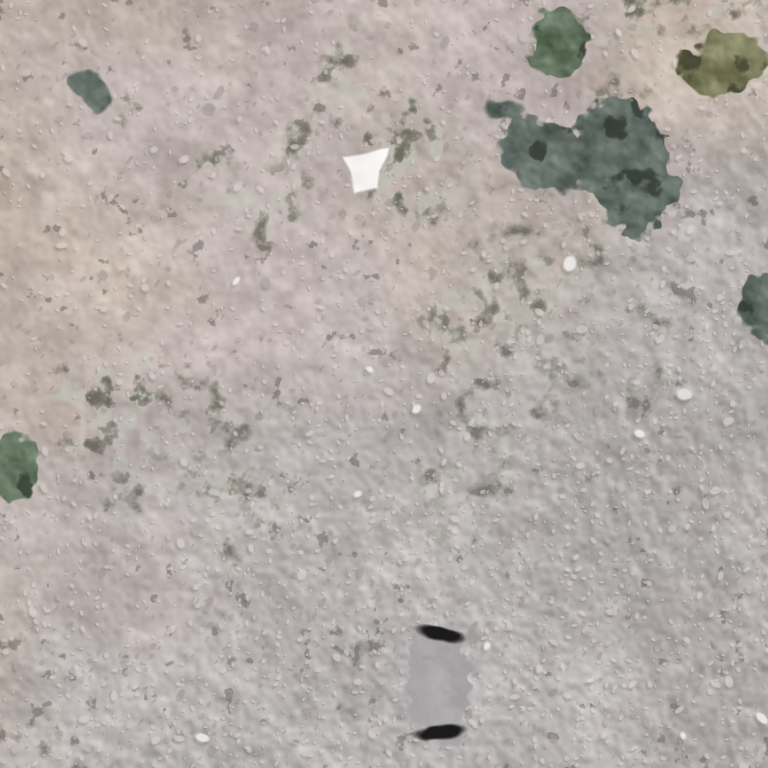
A three.js fragment shader for this texture:

```glsl
// Dry stony ground seen from above: mottled pinkish soil, embossed gravel,
// scattered pebbles and scrub specks made from hashed noise and cells,
// with a few shrubs, a white rock and a grey slab as warped distance shapes.
varying vec2 vUv;

const vec3 SOIL_PINK  = vec3(0.745, 0.700, 0.685);
const vec3 SOIL_TAN   = vec3(0.765, 0.710, 0.660);
const vec3 SOIL_GREY  = vec3(0.695, 0.685, 0.685);
const vec3 STONE_PALE = vec3(0.850, 0.820, 0.810);
const vec3 STONE_DARK = vec3(0.620, 0.585, 0.575);
const vec3 CHALK      = vec3(0.950, 0.945, 0.940);
const vec3 SHADOW     = vec3(0.360, 0.340, 0.330);
const vec3 LICHEN     = vec3(0.760, 0.775, 0.730);
const vec3 SHRUB_GREY = vec3(0.375, 0.415, 0.390);
const vec3 SHRUB_GREEN = vec3(0.390, 0.455, 0.375);
const vec3 SHRUB_OLIVE = vec3(0.490, 0.490, 0.370);
const vec3 SLAB       = vec3(0.655, 0.645, 0.650);
const vec3 BLACK      = vec3(0.110, 0.105, 0.110);
const vec2 LIGHT_STEP = vec2(0.0035, 0.0045);
const float EDGE = 0.0025;

float hash(vec2 p) {
  vec3 q = fract(p.xyx * 0.1031);
  q += dot(q, q.yzx + 33.33);
  return fract((q.x + q.y) * q.z);
}

float noise(vec2 p) {
  vec2 i = floor(p), f = fract(p);
  f = f * f * (3.0 - 2.0 * f);
  return mix(mix(hash(i), hash(i + vec2(1, 0)), f.x),
             mix(hash(i + vec2(0, 1)), hash(i + 1.0), f.x), f.y);
}

float fbm(vec2 p) {
  float sum = 0.0, amp = 0.53;
  for (int i = 0; i < 4; i++) {
    sum += amp * noise(p);
    p = mat2(1.6, 1.2, -1.2, 1.6) * p + 17.3;
    amp *= 0.5;
  }
  return sum;
}

mat2 turn(float a) { return mat2(cos(a), sin(a), -sin(a), cos(a)); }

float cover(float d) { return 1.0 - smoothstep(-EDGE, EDGE, d); }

// Height of the gravel, used for embossing
float gravel(vec2 p) { return 0.55 * noise(p * 72.0) + 0.45 * noise(p * 125.0 + 9.0); }

// Lays scattered oval stones, each with a soft shadow, over a colour
vec3 pebbles(vec3 col, vec2 p, float scale, float share, vec3 tint, float opacity) {
  vec2 g = p * scale, base = floor(g);
  float stone = 0.0, shade = 0.0, tone = 0.0;
  for (int y = -1; y <= 1; y++) for (int x = -1; x <= 1; x++) {
    vec2 cell = base + vec2(x, y);
    float size = hash(cell + 57.0), present = step(hash(cell + 91.0), share);
    vec2 centre = cell + 0.2 + 0.6 * vec2(hash(cell + 3.0), hash(cell + 29.0));
    mat2 spin = turn(6.28 * hash(cell + 71.0));
    vec2 stretch = vec2(1.0, 1.2 + 0.8 * hash(cell + 13.0));
    float radius = mix(0.22, 0.46, size * size);
    float d = length(spin * (g - centre) * stretch) - radius;
    float ds = length(spin * (g - centre + vec2(0.14, 0.20)) * stretch) - radius;
    float m = present * (1.0 - smoothstep(-0.16, 0.08, d));
    if (m > stone) { stone = m; tone = hash(cell + 43.0); }
    shade = max(shade, present * (1.0 - smoothstep(-0.16, 0.14, ds)));
  }
  col = mix(col, SHADOW, 0.30 * opacity * shade * (1.0 - stone));
  return mix(col, mix(STONE_DARK, tint, smoothstep(0.1, 0.5, tone)), stone * opacity);
}

// Signed distance to a tilted ellipse with a ragged outline
float blob(vec2 p, vec2 centre, vec2 radii, float tilt) {
  float rag = 0.9 * (fbm(p * 26.0) - 0.5) + 0.35 * (noise(p * 85.0) - 0.5);
  return (length(turn(-tilt) * (p - centre) / radii) - 1.0 + rag) * min(radii.x, radii.y);
}

// Foliage with lit clumps and dark gaps
vec3 shrub(vec3 col, vec2 p, float d, vec3 leaf) {
  float clump = fbm(p * 42.0);
  float lit = gravel(p) - gravel(p + LIGHT_STEP);
  vec3 tone = leaf + 0.28 * (clump - 0.5) + 0.13 * lit;
  tone = mix(tone, leaf * 0.5, 0.75 * smoothstep(0.60, 0.73, fbm(p * 30.0 + 40.0)));
  return mix(col, tone, cover(d));
}

void main() {
  vec2 p = vUv;
  float stony = smoothstep(-0.15, 0.65, p.x * 0.7 - p.y + 0.35 + 0.4 * (fbm(p * 5.0) - 0.5));

  // Soil and embossed grain
  vec3 col = mix(SOIL_PINK, SOIL_TAN, smoothstep(0.45, 0.75, fbm(p * 3.0 + 5.0) + 0.25 * (p.y - 0.5)));
  col = mix(col, SOIL_GREY, 0.8 * stony);
  col += 0.13 * (fbm(p * 9.0 + 31.0) - 0.5) + 0.15 * (fbm(p * 46.0) - 0.5);
  col += mix(0.10, 0.19, stony) * (gravel(p) - gravel(p + LIGHT_STEP));

  // Scrub specks: pale lichen and dark twigs in loose patches
  float patchy = smoothstep(0.50, 0.68, fbm(p * 6.5 + 12.0)) * (1.0 - 0.7 * stony);
  col = mix(col, LICHEN, 0.55 * patchy * smoothstep(0.52, 0.72, noise(p * 58.0 + 7.0)));
  float twig = fbm(p * 50.0 + 80.0);
  col = mix(col, SHADOW + vec3(0.03, 0.05, 0.0), 0.75 * patchy * smoothstep(0.55, 0.72, twig));
  col = mix(col, SHADOW, 0.45 * smoothstep(0.70, 0.80, twig));

  // Pebbles, fine to coarse
  col = pebbles(col, p, 98.0, 0.16 + 0.24 * stony, STONE_PALE, 0.55);
  col = pebbles(col, p + 3.7, 56.0, 0.07 + 0.10 * stony, STONE_PALE, 0.65);
  col = pebbles(col, p + 8.1, 40.0, 0.016, CHALK, 0.85);

  // Shrubs
  float thicket = min(blob(p, vec2(0.812, 0.790), vec2(0.062, 0.090), 0.25),
                      blob(p, vec2(0.715, 0.798), vec2(0.078, 0.040), -0.45));
  thicket = min(thicket, blob(p, vec2(0.655, 0.857), vec2(0.026, 0.015), 0.2));
  col = shrub(col, p, thicket, SHRUB_GREY);
  col = shrub(col, p, blob(p, vec2(0.727, 0.945), vec2(0.036, 0.050), 0.0), SHRUB_GREEN);
  col = shrub(col, p, blob(p, vec2(0.940, 0.915), vec2(0.054, 0.036), 0.2), SHRUB_OLIVE);
  col = shrub(col, p, blob(p, vec2(0.008, 0.395), vec2(0.038, 0.042), 0.0), SHRUB_GREEN);
  col = shrub(col, p, blob(p, vec2(1.000, 0.610), vec2(0.030, 0.045), 0.0), SHRUB_GREY);
  col = shrub(col, p, blob(p, vec2(0.118, 0.883), vec2(0.030, 0.019), -0.8), SHRUB_GREY);

  // Grey slab with black gaps at both ends
  vec3 slabTone = SLAB + 0.12 * (fbm(p * 35.0) - 0.5);
  col = mix(col, slabTone, 0.85 * cover(blob(p, vec2(0.575, 0.112), vec2(0.046, 0.066), 0.0)));
  float gaps = min(blob(p, vec2(0.570, 0.176), vec2(0.034, 0.009), -0.25),
                   blob(p, vec2(0.573, 0.047), vec2(0.029, 0.008), 0.12));
  col = mix(col, BLACK, cover(gaps));

  // White tapered rock
  vec2 q = p - vec2(0.475, 0.776) + 0.008 * (noise(p * 40.0) - 0.5);
  float rock = max(abs(q.x) - 0.021 - 0.3 * q.y, abs(q.y - 0.15 * q.x) - 0.025);
  col = mix(col, CHALK + 0.06 * (noise(p * 60.0) - 0.3), cover(rock));

  gl_FragColor = vec4(clamp(col, 0.0, 1.0), 1.0);
}
```
